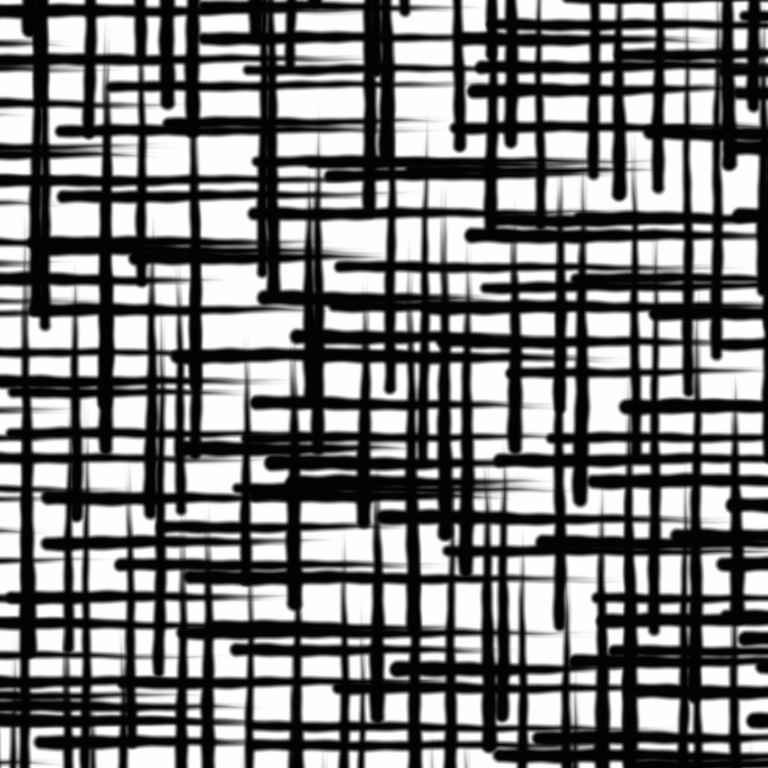
Write a three.js fragment shader that draws this pattern.

```glsl
// Crosshatch of soft, tapering brush strokes in black ink on white paper.
varying vec2 vUv;

const vec3 PAPER = vec3(0.995);
const vec3 INK = vec3(0.012);
const float ROWS = 28.0;           // lanes of horizontal strokes
const float COLUMNS = 20.0;        // lanes of vertical strokes
const float CELL = 0.32;           // spacing of strokes along a lane
const float MIN_LENGTH = 0.32;
const float MAX_LENGTH = 0.60;
const float HALF_WIDTH = 0.0082;   // at the blunt head
const float TAIL_WIDTH = 0.28;     // tail width relative to the head
const float SLOPE = 0.024;
const float WOBBLE = 0.0009;
const float SOFTNESS = 0.0042;
const float FADE_START = 0.62;     // where the brush begins to run dry

vec4 hash4(vec3 p) {
  vec4 q = vec4(dot(p, vec3(127.1, 311.7, 74.7)),
                dot(p, vec3(269.5, 183.3, 246.1)),
                dot(p, vec3(113.5, 271.9, 124.6)),
                dot(p, vec3(57.3, 97.1, 419.2)));
  return fract(sin(q) * 43758.545);
}

// Ink of one stroke; p.x runs from its head, p.y across it.
float stroke(vec2 p, float len, vec4 rnd) {
  float t = clamp(p.x / len, 0.0, 1.0);
  float phase = rnd.x * 40.0;
  p.y -= SLOPE * (rnd.y - 0.5) * (p.x - 0.5 * len);
  p.y -= WOBBLE * (sin(p.x * 27.0 + phase) + 0.4 * sin(p.x * 83.0 - phase));

  // Rounded head, long taper and slightly uneven edges
  float head = HALF_WIDTH * mix(0.75, 1.2, rnd.z);
  float w = head * mix(1.0, TAIL_WIDTH, smoothstep(0.1, 1.0, t));
  w *= 1.0 + 0.07 * sin(p.x * 130.0 + phase);
  float d = length(vec2(min(p.x - head, 0.0), p.y)) - w;
  float ink = 1.0 - smoothstep(-SOFTNESS, SOFTNESS, d);

  // Dry bristle streaks towards the tail
  float bristle = 0.5 + 0.5 * sin(p.y * 900.0 + phase + 2.0 * sin(p.x * 19.0));
  float fade = smoothstep(FADE_START, 1.0, t);
  float dry = fade * mix(0.6, 1.0, bristle);
  return ink * (1.0 - mix(dry, 1.0, fade * fade * fade));
}

// Paper left visible by strokes running along p.x.
float hatch(vec2 p, float lanes, float seed) {
  vec2 base = floor(vec2(p.x / CELL, p.y * lanes));
  float light = 1.0;
  for (int j = -1; j <= 1; j++) {
    float lane = base.y + float(j);
    float shift = hash4(vec3(lane, 7.0, seed)).x * CELL;
    float cell = floor((p.x - shift) / CELL);
    for (int i = -2; i <= 0; i++) {
      vec3 id = vec3(cell + float(i), lane, seed);
      vec4 place = hash4(id);
      vec4 shape = hash4(id + 31.7);
      vec2 start = vec2((id.x + mix(0.04, 1.0, place.x)) * CELL + shift,
                        (lane + 0.5 + 0.95 * (place.y - 0.5)) / lanes);
      float len = mix(MIN_LENGTH, MAX_LENGTH, place.z);
      light *= 1.0 - stroke(p - start, len, shape);
    }
  }
  return light;
}

void main() {
  float light = hatch(vUv, ROWS, 3.0) * hatch(vUv.yx, COLUMNS, 11.0);
  gl_FragColor = vec4(mix(INK, PAPER, light), 1.0);
}
```
